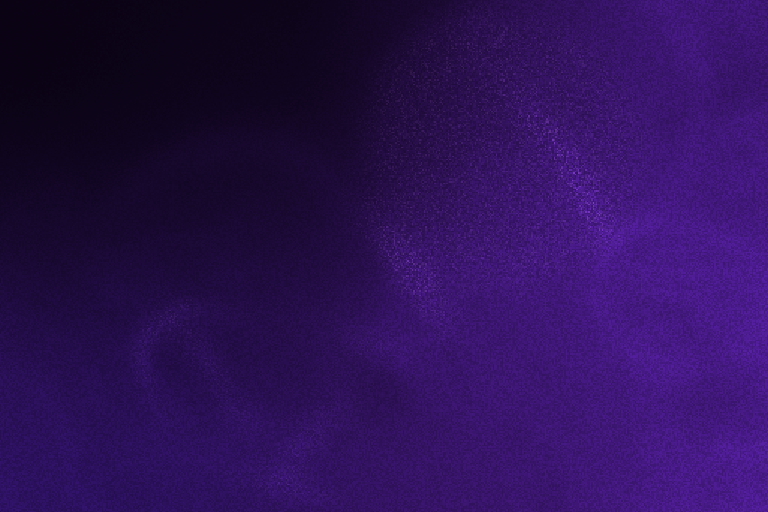
Reproduce this background procedurally as a WebGL 1 fragment shader.

```glsl
precision highp float;
// Violet smoke drifting out of darkness, dusted with fine grain and pale speckles.

uniform vec2 u_resolution;

#define GRAIN_CELLS 342.0
#define GRAIN_AMOUNT 0.28
#define SPECKLE_AMOUNT 0.42
#define SMOKE_SCALE 3.2
#define SMOKE_AMOUNT 0.45
#define FILAMENT_AMOUNT 0.09
#define WARP_AMOUNT 0.09
#define SHADOW_COLOR vec3(0.026, 0.007, 0.050)
#define VIOLET_COLOR vec3(0.285, 0.105, 0.540)
#define SPECKLE_COLOR vec3(0.60, 0.42, 0.64)

float hash(vec2 p) {
  vec3 q = fract(vec3(p.xyx) * 0.1031);
  q += dot(q, q.yzx + 33.33);
  return fract((q.x + q.y) * q.z);
}

float valueNoise(vec2 p) {
  vec2 cell = floor(p);
  vec2 f = fract(p);
  f = f * f * (3.0 - 2.0 * f);
  float low = mix(hash(cell), hash(cell + vec2(1.0, 0.0)), f.x);
  float high = mix(hash(cell + vec2(0.0, 1.0)), hash(cell + vec2(1.0)), f.x);
  return mix(low, high, f.y);
}

float fbm(vec2 p) {
  float sum = 0.0;
  float weight = 0.5;
  for (int i = 0; i < 4; i++) {
    sum += weight * valueNoise(p);
    p = mat2(1.6, 1.2, -1.2, 1.6) * p + 7.3;
    weight *= 0.5;
  }
  return sum;
}

// Soft round glow
float glow(vec2 p, vec2 center, float radius) {
  vec2 d = (p - center) / radius;
  return exp(-dot(d, d));
}

// Soft streak along a segment, fading toward its ends
float streak(vec2 p, vec2 a, vec2 b, float width) {
  vec2 axis = normalize(b - a);
  vec2 d = p - 0.5 * (a + b);
  float along = dot(d, axis) / (0.6 * length(b - a));
  float across = dot(d, vec2(-axis.y, axis.x)) / width;
  return exp(-along * along - across * across);
}

// Soft ring
float ring(vec2 p, vec2 center, float radius, float width) {
  float d = (length(p - center) - radius) / width;
  return exp(-d * d);
}

void main() {
  vec2 uv = gl_FragCoord.xy / u_resolution;
  vec2 p = gl_FragCoord.xy / u_resolution.y;

  // Smoke, thin filaments and the gentle bending of every shape
  vec2 drift = vec2(fbm(p * 3.0 + 11.0), fbm(p * 3.0 + 47.0)) - 0.47;
  vec2 q = p + WARP_AMOUNT * drift;
  float smoke = fbm(q * SMOKE_SCALE + 2.5 * drift + 20.0) - 0.47;
  float fold = valueNoise(q * 3.5 + 3.0 * drift + 5.0);
  float filament = pow(1.0 - abs(2.0 * fold - 1.0), 4.0) - 0.2;

  // Light gathers on the right and along the bottom
  float fromRight = 0.77 * smoothstep(0.35, 0.95, uv.x);
  float fromBelow = 0.55 * smoothstep(0.12, 0.95, 1.0 - uv.y);
  float light = 0.05 + 1.0 - (1.0 - fromRight) * (1.0 - fromBelow);
  light *= 1.0 + SMOKE_AMOUNT * smoke + FILAMENT_AMOUNT * filament;

  // Broad glows and dim pockets
  light += 0.09 * glow(p, vec2(0.58, 0.72), 0.34);
  light += 0.10 * glow(q, vec2(1.27, 0.43), 0.24);
  light += 0.13 * glow(q, vec2(0.92, 0.40), 0.22);
  light += 0.10 * glow(q, vec2(1.50, 0.10), 0.20);
  light -= 0.12 * glow(q, vec2(1.385, 0.22), 0.085);
  light -= 0.09 * glow(q, vec2(1.39, 0.85), 0.08);

  // Dusty veil, thinning toward the right
  float veil = smoothstep(0.33, 0.22, length(q - vec2(0.98, 0.70)));
  light += 0.09 * veil * (1.0 - smoothstep(0.9, 1.25, p.x));

  // Bright ridges of the veil, with a wide halo
  float ridges = streak(q, vec2(0.73, 0.55), vec2(0.88, 0.38), 0.034);
  ridges += 0.8 * streak(q, vec2(1.02, 0.79), vec2(1.19, 0.55), 0.034);
  float halo = streak(q, vec2(0.73, 0.55), vec2(0.94, 0.33), 0.08);
  light += 0.12 * ridges + 0.05 * halo;

  // Curled wisps on the lower left
  float wisps = ring(q, vec2(0.42, 0.28), 0.12, 0.025)
              * glow(q, vec2(0.31, 0.35), 0.13);
  wisps += 0.7 * streak(q, vec2(0.36, 0.39), vec2(0.50, 0.17), 0.030);
  wisps += 0.8 * streak(q, vec2(0.66, 0.20), vec2(0.53, 0.06), 0.034);
  wisps += 0.7 * streak(q, vec2(0.47, 0.08), vec2(0.63, 0.01), 0.028);
  wisps += 0.5 * streak(q, vec2(0.64, 0.38), vec2(0.82, 0.32), 0.040);
  light += 0.11 * wisps;
  light -= 0.07 * glow(q, vec2(0.40, 0.26), 0.08);
  light -= 0.06 * glow(q, vec2(0.75, 0.24), 0.07);

  // Faint large arcs
  light += 0.06 * ring(q, vec2(0.45, 0.50), 0.22, 0.045)
         * smoothstep(0.52, 0.70, p.y);
  light += 0.07 * ring(q, vec2(1.33, 0.42), 0.16, 0.03);
  light += 0.07 * ring(q, vec2(1.12, 0.78), 0.25, 0.03)
         * smoothstep(1.1, 1.3, p.x);

  // Fine grain, strongest inside the dust
  vec2 grainCell = floor(p * GRAIN_CELLS);
  float dust = clamp(0.32 * veil + 0.55 * ridges + 0.28 * wisps, 0.0, 1.0);
  float grain = hash(grainCell) - 0.5;
  light = max(light, 0.0) * (1.0 + GRAIN_AMOUNT * (1.0 + dust) * grain);
  float speckle = pow(hash(grainCell + 531.0), 6.0) * dust;

  // Colour, cooler toward the lower left
  vec3 color = mix(SHADOW_COLOR, VIOLET_COLOR, light);
  float cool = (1.0 - smoothstep(0.1, 0.6, uv.x)) * (1.0 - uv.y);
  color *= mix(vec3(1.0), vec3(0.90, 0.95, 1.03), cool);
  color += SPECKLE_AMOUNT * speckle * SPECKLE_COLOR;
  gl_FragColor = vec4(clamp(color, 0.0, 1.0), 1.0);
}
```
